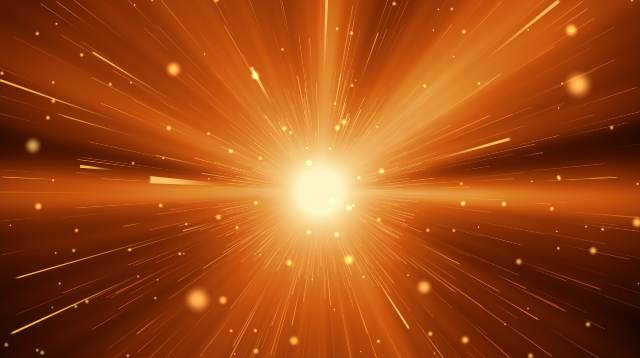
Write a Shadertoy shader that draws this background.

```glsl
const vec2 CENTER = vec2(0.5, 0.465);   // share of the canvas
const float AMBIENT = 0.20;
const float CORE_HEAT = 0.85;
const float CORE_REACH = 0.40;
const float TAU = 6.2831853;
const int WIDE_LAYERS = 6;
const int ALL_LAYERS = 9;
const vec3 EMBER = vec3(0.90, 0.27, 0.04);
const vec3 GOLD = vec3(1.00, 0.70, 0.25);
const vec3 CREAM = vec3(1.00, 0.90, 0.62);

// Heat ramp from dark umber to white-gold
const vec3 RAMP[8] = vec3[8](
    vec3(0.12, 0.025, 0.0), vec3(0.25, 0.07, 0.0),
    vec3(0.42, 0.13, 0.01), vec3(0.61, 0.22, 0.03),
    vec3(0.79, 0.34, 0.05), vec3(0.88, 0.53, 0.17),
    vec3(0.95, 0.77, 0.46), vec3(1.0, 0.96, 0.78));

// Broad beams: angle in degrees, spread, heat change
const vec3 BEAMS[13] = vec3[13](
    vec3(40, 15, 0.27), vec3(87, 6, 0.20), vec3(68, 6, -0.09),
    vec3(125, 15, 0.09), vec3(156, 7, 0.11), vec3(172, 4, -0.17),
    vec3(180, 5, 0.25), vec3(205, 18, -0.15), vec3(-2, 5, 0.25),
    vec3(9, 4, -0.20), vec3(-20, 10, -0.15), vec3(-38, 14, -0.11),
    vec3(-66, 5, 0.08));

// Lead streaks: angle in degrees, inner radius, outer radius, half width
const vec4 LEADS[11] = vec4[11](
    vec4(38.6, 0.55, 0.86, 0.005), vec4(119, 0.25, 0.40, 0.005),
    vec4(15.5, 0.28, 0.555, 0.004), vec4(176, 0.26, 0.48, 0.010),
    vec4(174, 0.57, 0.676, 0.004), vec4(88, 0.30, 0.56, 0.004),
    vec4(160.8, 0.55, 0.96, 0.003), vec4(204.7, 0.48, 0.957, 0.003),
    vec4(195.9, 0.38, 0.89, 0.002), vec4(-57, 0.22, 0.46, 0.003),
    vec4(148.5, 0.48, 0.75, 0.0025));

// Large soft lights: offset from the center, radius
const vec3 LIGHTS[6] = vec3[6](
    vec3(0.721, 0.298, 0.046), vec3(0.702, 0.451, 0.022),
    vec3(-0.342, -0.302, 0.043), vec3(-0.409, 0.342, 0.026),
    vec3(0.291, -0.267, 0.026), vec3(-0.802, 0.128, 0.028));

vec3 hash3(vec2 p) {
    vec3 q = vec3(dot(p, vec2(127.1, 311.7)), dot(p, vec2(269.5, 183.3)), dot(p, vec2(419.2, 371.9)));
    return fract(sin(q) * 43758.55);
}

float angleGap(float a, float b) {
    return abs(mod(a - b + 0.5 * TAU, TAU) - 0.5 * TAU);
}

vec3 heatColor(float heat) {
    vec3 c = RAMP[0];
    for (int i = 1; i < 8; i++) c = mix(c, RAMP[i], clamp(heat * 7.0 - float(i - 1), 0.0, 1.0));
    return c;
}

// Tapered radial line, brightest near its outer head
float streak(float gap, float r, float inner, float outer, float halfWidth, float px) {
    float u = (r - inner) / (outer - inner);
    float w = halfWidth * mix(0.3, 1.0, clamp(u, 0.0, 1.0));
    float body = clamp((w - gap * r) / px + 0.5, 0.0, 1.0);
    return body * smoothstep(0.0, 0.8, u) * (1.0 - smoothstep(0.96, 1.0, u));
}

float softLight(float d, float radius) {
    float u = d / radius;
    return 0.45 * (1.0 - smoothstep(0.25, 1.0, u)) + 0.4 * exp(-5.0 * u * u);
}

void mainImage(out vec4 fragColor, in vec2 fragCoord) {
    float px = 1.0 / iResolution.y;
    vec2 p = (fragCoord - CENTER * iResolution.xy) * px;
    float r = length(p);
    float a = atan(p.y, p.x + 1e-6);

    // Core glow and broad beams
    float heat = AMBIENT + CORE_HEAT * exp(-r / CORE_REACH) + 0.10 * exp(-r * r / 0.01);
    float beams = 0.0;
    for (int i = 0; i < 13; i++) {
        float g = angleGap(a, radians(BEAMS[i].x)) / radians(BEAMS[i].y);
        beams += BEAMS[i].z * exp(-g * g);
    }
    float shimmer = sin(a * 23.0 + 1.0) + sin(a * 41.0 + 2.6) + 0.7 * sin(a * 77.0 + r * 3.0);
    heat += (beams + 0.012 * shimmer) * smoothstep(0.04, 0.48, r);
    heat -= 0.10 * smoothstep(0.75, 1.05, r);
    vec3 col = heatColor(heat);

    // Scattered streaks: long ones first, then fine rays around the core
    for (int i = 0; i < ALL_LAYERS; i++) {
        bool wide = i < WIDE_LAYERS;
        float count = wide ? 38.0 + 9.0 * float(i) : 83.0 + 8.0 * float(i);
        float turn = a / TAU * count;
        float id = mod(floor(turn), count);
        vec3 h = hash3(vec2(id, float(i) + 3.0));
        vec3 k = hash3(vec2(id + 51.0, float(i) + 17.0));
        float gap = abs(fract(turn) - 0.5 - 0.5 * (k.x - 0.5)) * TAU / count;
        float inner = wide ? mix(0.10, 0.80, h.x) : mix(0.05, 0.17, h.x);
        float span = wide ? mix(0.07, 0.38, h.y) : mix(0.05, 0.20, h.y);
        float line = streak(gap, r, inner, inner + span, mix(0.0004, 0.0018, h.z * h.z), px);
        vec3 tint = mix(EMBER, GOLD, k.y * (p.y > 0.0 ? 1.0 : 0.75));
        tint = mix(tint, CREAM, exp(-r / 0.28));
        col = mix(col, tint, line * mix(0.25, 0.95, k.z));
    }
    for (int i = 0; i < 11; i++) {
        vec4 s = LEADS[i];
        float line = streak(angleGap(a, radians(s.x)), r, s.y, s.z, s.w, px);
        col = mix(col, mix(GOLD, CREAM, exp(-r / 0.5)), line * 0.95);
    }

    // Soft lights and small cellular sparks
    float light = 0.0;
    for (int i = 0; i < 6; i++) light += softLight(length(p - LIGHTS[i].xy), LIGHTS[i].z);
    for (int i = 0; i < 2; i++) {
        float cell = i == 0 ? 0.12 : 0.07;
        vec2 q = p / cell + 40.0;
        vec3 h = hash3(floor(q) + 90.0 * float(i));
        float radius = cell * mix(0.05, 0.16, h.z * h.z);
        float d = length(fract(q) - 0.25 - 0.5 * h.xy) * cell;
        light += step(0.76, hash3(floor(q) + 7.0).x) * softLight(d, radius);
    }
    col += CREAM * vec3(0.7, 0.75, 0.6) * light * (1.0 - 0.6 * exp(-r / 0.2));
    fragColor = vec4(clamp(col, 0.0, 1.0), 1.0);
}
```
